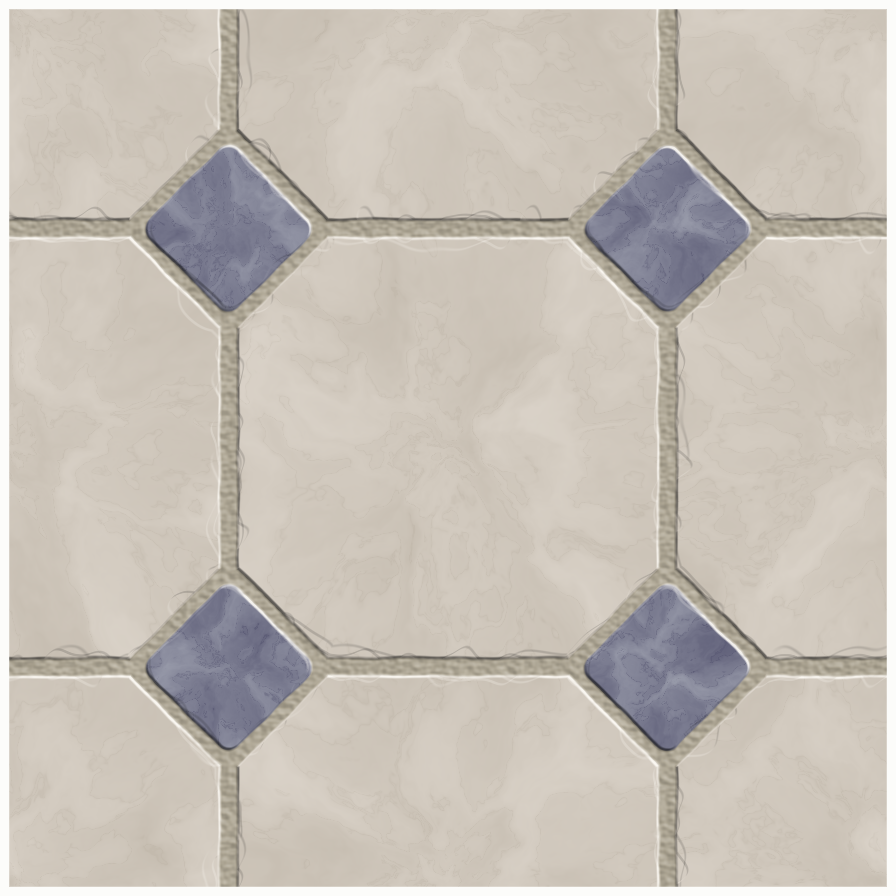
Write a WebGL 1 fragment shader that draws this pattern.

```glsl
precision highp float;
// Cream marble octagon tiles with blue diamond insets, chipped edges and sandy grout.
uniform vec2 u_resolution;

vec2 hash2(vec2 p) {
  vec3 h = fract(p.xyx * vec3(0.1031, 0.1030, 0.0973));
  h += dot(h, h.yzx + 33.33);
  return fract((h.xx + h.yz) * h.zy);
}

vec2 gradient(vec2 cell) {
  float angle = 6.2832 * hash2(cell).x;
  return vec2(cos(angle), sin(angle));
}

float gradientNoise(vec2 p) {
  vec2 i = floor(p), f = fract(p);
  vec2 s = f * f * f * (f * (f * 6.0 - 15.0) + 10.0);
  vec2 x = vec2(1.0, 0.0);
  float low = mix(dot(gradient(i), f), dot(gradient(i + x), f - x), s.x);
  float high = mix(dot(gradient(i + x.yx), f - x.yx), dot(gradient(i + 1.0), f - 1.0), s.x);
  return mix(low, high, s.y);
}

float fbm(vec2 p) {
  float sum = 0.0, amp = 0.6;
  for (int i = 0; i < 5; i++) {
    sum += amp * gradientNoise(p);
    p = mat2(1.6, 1.2, -1.2, 1.6) * p + 3.7;
    amp *= 0.48;
  }
  return sum;
}

// Folded stone: soft clouds with thin dark creases, about 0 to 1
float marble(vec2 p) {
  vec2 warp = vec2(fbm(p), fbm(p + 7.3));
  float n = fbm(p + 1.7 * warp);
  float crease = exp(-9.0 * abs(sin(8.0 * n)));
  return clamp(0.58 + 0.8 * n + 0.5 * warp.x - 0.34 * crease, 0.0, 1.0);
}

// Stretches veins outward from the middle of a tile
vec2 radiate(vec2 c) {
  return c * pow(length(c) + 0.02, -0.35);
}

// Distances inside the tile edges: x for the octagon, y for the diamond
vec2 tileInset(vec2 p) {
  vec2 q = fract(p) - 0.5, a = abs(q);
  float octagon = min(min(a.x, a.y) - 0.02, (a.x + a.y - 0.245) * 0.7071);
  vec2 b = abs(vec2(q.x + q.y, q.x - q.y)) * 0.7071 - 0.111;
  float diamond = 0.032 - length(max(b, 0.0)) - min(max(b.x, b.y), 0.0);
  return vec2(octagon, diamond) + 0.004 * gradientNoise(p * 14.0);
}

// Raised tiles with stepped chips, over rough grout
float relief(vec2 p) {
  vec2 inset = tileInset(p);
  float d = max(inset.x, inset.y);
  float tile = smoothstep(-0.004, 0.005, d);
  float height = 0.7 * tile + 0.4 * (1.0 - tile) * gradientNoise(p * vec2(55.0, 75.0));
  float chipSize = inset.x > inset.y ? 0.07 : 0.025;
  for (int i = 0; i < 2; i++) {
    float k = float(i);
    float depth = chipSize * max(gradientNoise(p * (8.0 + 5.0 * k) + 31.0 * k) - 0.06, 0.0);
    height += 0.24 * smoothstep(0.0, 0.005, d - depth);
  }
  return height;
}

void main() {
  float size = min(u_resolution.x, u_resolution.y);
  vec2 uv = (gl_FragCoord.xy - 0.5 * u_resolution) / size;
  vec2 p = uv / 0.4896;

  // Stone, varied for each tile
  vec2 octagonId = floor(p + 0.5), diamondId = floor(p);
  vec2 octagonSeed = 40.0 * hash2(mod(octagonId, 2.0) + 5.0);
  vec2 diamondSeed = 40.0 * hash2(diamondId + 19.0);
  float cream = marble(3.2 * radiate(p - octagonId) + octagonSeed);
  float blue = marble(5.0 * radiate(p - diamondId - 0.5) + diamondSeed);
  vec3 creamStone = mix(vec3(0.765, 0.73, 0.68), vec3(0.85, 0.82, 0.78), cream);
  vec3 blueStone = mix(vec3(0.37, 0.37, 0.47), vec3(0.59, 0.60, 0.66), blue);

  // Grout and tile faces
  vec2 inset = tileInset(p);
  float edge = max(0.0025, 1.5 / size);
  float grain = gradientNoise(p * 90.0) + gradientNoise(p * 37.0);
  vec3 color = vec3(0.68, 0.65, 0.58) + 0.05 * grain;
  color = mix(color, creamStone, smoothstep(-edge, edge, inset.x));
  color = mix(color, blueStone, smoothstep(-edge, edge, inset.y));

  // Light from the upper right
  vec2 toLight = vec2(0.0018, 0.0024);
  float lit = relief(p - toLight) - relief(p + toLight);
  color = mix(color, vec3(1.0, 0.99, 0.97), clamp(lit * 0.95, 0.0, 0.9));
  color *= 1.0 + 0.6 * clamp(lit, -0.9, 0.0);

  // Pale margin
  float border = max(abs(uv.x), abs(uv.y)) - 0.4896;
  color = mix(color, vec3(0.99, 0.99, 0.98), smoothstep(-0.5 / size, 0.5 / size, border));
  gl_FragColor = vec4(color, 1.0);
}
```
